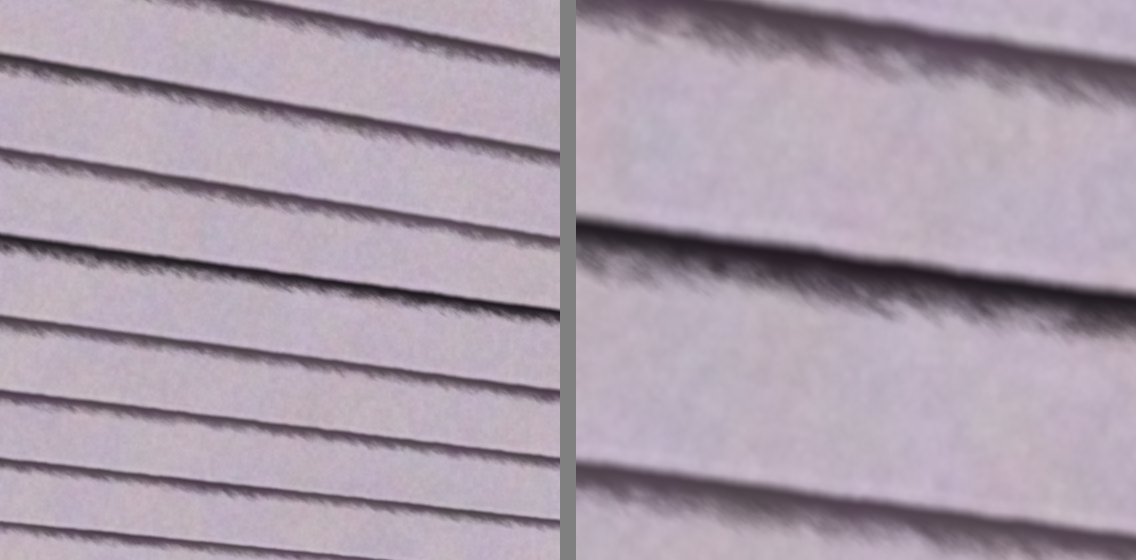
Left: the whole. Right: its middle third, enlarged.
A Shadertoy shader for this texture:

```glsl
// Pale mauve overlapping boards in perspective, with soft feathered shadows under each edge.

const int SEAM_COUNT = 8;
const int HEAVY_SEAM = 3;        // the board that stands out furthest
const float GAP_RATIO = 0.922;   // each gap relative to the one above

const vec3 BOARD = vec3(0.746, 0.694, 0.746);
const vec3 SHADOW = vec3(0.275, 0.220, 0.265);
const vec3 DEEP_SHADOW = vec3(0.115, 0.090, 0.115);

// Sine-free hash of a lattice point, 0 to 1
float hash(vec2 p) {
    vec3 q = fract(vec3(p.xyx) * 0.1031);
    q += dot(q, q.yzx + 33.33);
    return fract((q.x + q.y) * q.z);
}

// Smooth value noise, 0 to 1
float noise(vec2 p) {
    vec2 cell = floor(p);
    vec2 f = fract(p);
    f = f * f * (3.0 - 2.0 * f);
    float low = mix(hash(cell), hash(cell + vec2(1, 0)), f.x);
    float high = mix(hash(cell + vec2(0, 1)), hash(cell + vec2(1, 1)), f.x);
    return mix(low, high, f.y);
}

float fbm(vec2 p) {
    float sum = 0.0;
    float weight = 0.5;
    for (int i = 0; i < 4; i++) {
        sum += weight * noise(p);
        p = mat2(1.6, 1.2, -1.2, 1.6) * p + 17.0;
        weight *= 0.5;
    }
    return sum / 0.9375;
}

// Height of a seam below the top of the canvas, as a geometric series
float seamHeight(float index, float x, float firstGap) {
    float top = mix(-0.091, 0.102, x);
    return top + firstGap * (1.0 - pow(GAP_RATIO, index)) / (1.0 - GAP_RATIO);
}

// Firm upper edge and long feathered lower edge; t runs from 0 to 1 down the shadow
float shadowProfile(float t, float fray) {
    float feather = t + fray * smoothstep(0.1, 0.7, t);
    return smoothstep(-0.13, 0.20, t) * (1.0 - smoothstep(0.12, 1.22, feather));
}

// Painted board with faint blue, pink and warm blotches and fine grain
vec3 boardColor(vec2 p) {
    float blotch = fbm(p * 9.0 + 3.0) - 0.5;
    float warmth = fbm(p * 15.0 + 41.0) - 0.5;
    float pinkness = fbm(p * 24.0 + 83.0) - 0.5;
    float grain = fbm(p * vec2(105.0, 90.0)) - 0.5;
    float speckle = noise(p * 210.0) - 0.5;
    vec3 color = BOARD + 0.035 * blotch + 0.06 * grain + 0.018 * speckle;
    color += warmth * vec3(0.035, 0.015, -0.05);
    return color + pinkness * vec3(0.03, -0.025, 0.02);
}

void mainImage(out vec4 fragColor, in vec2 fragCoord) {
    vec2 p = fragCoord / iResolution.xy;
    p.y = 1.0 - p.y;   // measure downward from the top

    vec3 color = boardColor(p);
    float firstGap = mix(0.1836, 0.167, p.x);

    // Slanted streaks that fray the shadows
    vec2 streak = vec2(p.x * 80.0 - p.y * 70.0, p.y * 65.0 + p.x * 12.0);
    float fray = 0.55 * (fbm(streak) - 0.5);
    float edgeWobble = 0.003 * (fbm(p * vec2(55.0, 20.0) + 9.0) - 0.5);

    for (int i = 0; i < SEAM_COUNT; i++) {
        float index = float(i);
        float heavy = i == HEAVY_SEAM ? 1.0 : 0.0;
        float gap = firstGap * pow(GAP_RATIO, index);
        float lift = heavy * mix(0.002, 0.012, p.x);
        float depth = p.y - seamHeight(index, p.x, firstGap) + lift + edgeWobble;

        // Width and strength drift along each seam
        float drift = noise(vec2(p.x * 5.0, index * 7.3 + 2.0));
        float thickness = gap * (0.205 + 0.035 * drift + 0.035 * heavy);
        float t = depth / thickness;
        float strength = mix(0.86 + 0.14 * drift, 1.0, heavy);
        float leftDarkening = i == 1 ? 0.6 * (1.0 - smoothstep(0.1, 0.65, p.x)) : 0.0;
        float deepness = max(heavy * mix(0.8, 1.0, p.x), leftDarkening);

        vec3 shade = mix(SHADOW, DEEP_SHADOW, deepness);
        float tint = noise(vec2(p.x * 16.0, index * 5.0 + 30.0)) - 0.5;
        shade += (1.0 - 0.6 * deepness) * tint * vec3(0.025, -0.01, 0.04);

        // Thin light rim on the board edge above the shadow
        color += 0.025 * exp(-pow((t + 0.25) / 0.13, 2.0));
        color = mix(color, shade, strength * shadowProfile(t, fray));
    }

    fragColor = vec4(clamp(color, 0.0, 1.0), 1.0);
}
```
